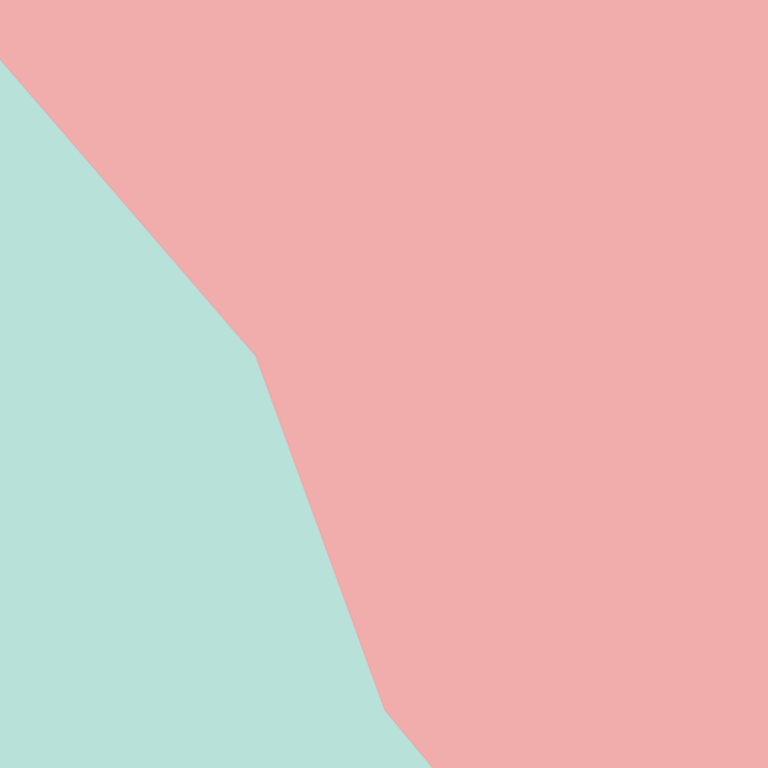
Write a WebGL 1 fragment shader that draws this background.

```glsl
precision highp float;
// A flat mint region with a bent edge, lower left, on a flat pink ground.
// Three half planes meet at two corners: the upper pair is intersected,
// then joined with the lower one; a faint grey seam follows the edge.

#define PINK vec3(0.945, 0.678, 0.675)
#define MINT vec3(0.722, 0.882, 0.851)
#define SEAM vec3(0.690, 0.710, 0.730)
#define SEAM_WIDTH 0.0022
#define SEAM_STRENGTH 0.45
#define EDGE_START vec2(0.0, 0.9232)
#define UPPER_CORNER vec2(0.3333, 0.5365)
#define LOWER_CORNER vec2(0.5013, 0.0755)
#define EDGE_END vec2(0.5638, 0.0)

uniform vec2 u_resolution;

// Signed distance to the line from a to b, negative on its right side.
float halfPlane(vec2 p, vec2 a, vec2 b) {
  vec2 along = normalize(b - a);
  return dot(p - a, vec2(-along.y, along.x));
}

// Signed distance to the mint region, negative inside.
float mintDistance(vec2 p) {
  float upper = halfPlane(p, EDGE_START, UPPER_CORNER);
  float middle = halfPlane(p, UPPER_CORNER, LOWER_CORNER);
  float lower = halfPlane(p, LOWER_CORNER, EDGE_END);
  return min(max(upper, middle), lower);
}

void main() {
  vec2 p = gl_FragCoord.xy / u_resolution;
  float pixel = 1.0 / min(u_resolution.x, u_resolution.y);
  float d = mintDistance(p);

  // Two flat areas with a smooth border
  vec3 color = mix(MINT, PINK, smoothstep(-pixel, pixel, d));

  // Faint seam along the border
  float seam = 1.0 - smoothstep(0.0, max(SEAM_WIDTH, pixel), abs(d));
  color = mix(color, SEAM, SEAM_STRENGTH * seam);

  gl_FragColor = vec4(color, 1.0);
}
```
